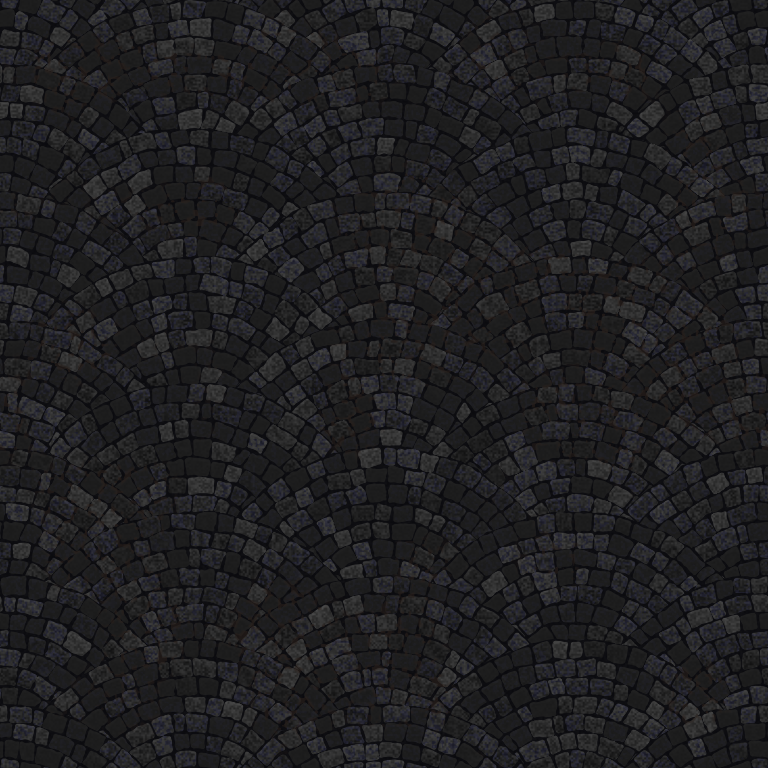
Reproduce this texture procedurally as a three.js fragment shader.

```glsl
// Dark cobblestone paving laid in overlapping, staggered fans of concentric arcs.
varying vec2 vUv;

// Layout, in units of the canvas
const float FANS_ACROSS = 2.0;      // fans per row, every other row is offset by half
const float HALF_ROWS = 12.0;       // staggered rows down the canvas
const float RINGS = 7.0;            // stone rows between fans of one column
const float FAN_RADIUS = 0.5 / FANS_ACROSS;
const float RING_HEIGHT = 2.0 / HALF_ROWS / RINGS;
const float STONE_WIDTH = 0.0255;
const float WIDTH_JITTER = 0.5;
const float TILT = 0.24;
const float JOINT = 0.0008;         // half width of a joint
const float CORNER = 0.0034;
const float SOFTNESS = 0.0008;
const float WARP = 0.006;
const float GRAIN = 0.11;           // contrast of the fine grain

// Colours
const vec3 JOINT_COLOR = vec3(0.050, 0.050, 0.064);
const vec3 DARK_STONE = vec3(0.110, 0.110, 0.111);
const vec3 GREY_STONE = vec3(0.165, 0.165, 0.166);
const vec3 PALE_STONE = vec3(0.225, 0.225, 0.224);
const vec3 BLUE_STONE = vec3(0.138, 0.140, 0.200);
const vec3 RUST = vec3(0.165, 0.125, 0.105);

float hash(vec2 p) {
  return fract(sin(dot(p, vec2(127.1, 311.7))) * 43758.5453);
}

// Value noise that wraps after one canvas
float noise(vec2 uv, float freq) {
  vec2 p = uv * freq;
  vec2 c = floor(p);
  vec2 f = fract(p);
  f = f * f * (3.0 - 2.0 * f);
  vec2 a = mod(c, freq);
  vec2 b = mod(c + 1.0, freq);
  return mix(mix(hash(a), hash(vec2(b.x, a.y)), f.x),
             mix(hash(vec2(a.x, b.y)), hash(b), f.x), f.y);
}

float roundedBox(vec2 p, vec2 halfSize, float radius) {
  vec2 d = abs(p) - halfSize + radius;
  return length(max(d, 0.0)) + min(max(d.x, d.y), 0.0) - radius;
}

// Finds the topmost fan at p: offset from its centre, its id, gap to fans above it
void findFan(vec2 p, out vec2 offset, out vec2 fan, out float gap) {
  float first = floor(p.y * HALF_ROWS) - 1.0;
  bool found = false;
  gap = 1.0;
  for (int n = 0; n < 7; n++) {
    float row = first + float(n);
    float shift = 0.5 * (1.0 - mod(row, 2.0));
    float column = floor(p.x * FANS_ACROSS - shift + 0.5);
    vec2 center = vec2((column + shift) / FANS_ACROSS, row / HALF_ROWS - FAN_RADIUS);
    float outside = length(p - center) - FAN_RADIUS;
    if (!found) {
      offset = p - center;
      fan = vec2(mod(column, FANS_ACROSS), mod(row, HALF_ROWS));
      if (outside < 0.0) found = true;
      else gap = min(gap, outside);
    }
  }
}

void main() {
  // Hand-laid irregularity
  vec2 wobble = vec2(noise(vUv, 34.0), noise(vUv + 0.37, 34.0)) - 0.5;
  vec2 p = vUv + WARP * wobble;

  vec2 offset;
  vec2 fan;
  float gap;
  findFan(p, offset, fan, gap);

  // Ring and stone within the fan
  float radius = length(offset);
  float ring = floor((FAN_RADIUS - radius) / RING_HEIGHT);
  float midRadius = FAN_RADIUS - (ring + 0.5) * RING_HEIGHT;
  vec2 ringId = vec2(37.0 * fan.x, ring + 11.0 * fan.y);
  float along = atan(offset.x, offset.y) * midRadius / STONE_WIDTH + hash(ringId + 5.3);
  float index = floor(along);
  if (along < index + WIDTH_JITTER * hash(ringId + vec2(index, 0.0))) index -= 1.0;
  vec2 id = ringId + vec2(index, 0.0);
  float left = index + WIDTH_JITTER * hash(id);
  float right = index + 1.0 + WIDTH_JITTER * hash(id + vec2(1.0, 0.0));

  // Stone outline, slightly tilted and cut where another fan overlaps
  vec2 local = vec2((along - 0.5 * (left + right)) * STONE_WIDTH, radius - midRadius);
  float tilt = TILT * (hash(id + 2.7) - 0.5);
  local += tilt * vec2(-local.y, local.x);
  vec2 halfSize = 0.5 * vec2((right - left) * STONE_WIDTH, RING_HEIGHT);
  halfSize -= JOINT + 0.0009 * vec2(hash(id + 8.1), hash(id + 4.6));
  float edge = roundedBox(local, halfSize, CORNER);
  edge = max(edge, JOINT - gap) + 0.0024 * (noise(vUv, 150.0) - 0.5);
  float stone = 1.0 - smoothstep(-SOFTNESS, SOFTNESS, edge);

  // Stone tone: smooth dark stones, rough grey ones and a few pale ones
  float tone = hash(id + 13.9);
  float grain = noise(vUv, 400.0);
  float mottle = noise(vUv, 130.0);
  float rough = smoothstep(0.3, 0.5, tone);
  vec3 face = mix(DARK_STONE, GREY_STONE, smoothstep(0.32, 0.85, tone + 0.3 * (mottle - 0.5)));
  face = mix(face, PALE_STONE, 0.6 * smoothstep(0.78, 1.0, tone));

  // Bluish speckle and fine grain on rough stones, worn lighter rims
  float speckle = smoothstep(0.5, 0.7, noise(vUv + 0.23, 330.0));
  float blue = step(0.4, hash(id + 21.4)) * speckle * mix(0.25, 0.8, rough);
  face = mix(face, BLUE_STONE, blue);
  face += GRAIN * mix(0.15, 1.0, rough) * (grain - 0.5);
  float rim = smoothstep(-0.0045, -0.002, edge) * smoothstep(-0.3, 0.9, local.y / halfSize.y);
  face += 0.035 * rim * mix(0.3, 1.0, rough);

  // Joints with sparse rust that creeps onto the stones
  vec3 color = mix(JOINT_COLOR + 0.025 * (grain - 0.5), face, stone);
  float rust = smoothstep(0.4, 0.75, noise(vUv, 11.0)) * smoothstep(0.55, 0.75, noise(vUv + 0.61, 230.0));
  color = mix(color, RUST, 0.6 * rust * smoothstep(-0.005, 0.0, edge));

  gl_FragColor = vec4(color, 1.0);
}
```
